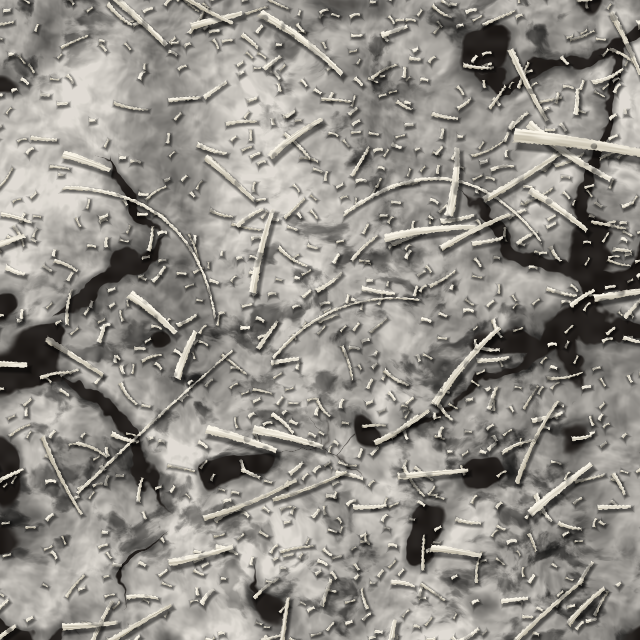
Reproduce this texture procedurally as a Shadertoy shader.

```glsl
// Dry cracked grey soil littered with pale chopped straw.

vec4 hash4(vec2 p) {
    vec4 h = fract(p.xyxy * vec4(.1031, .1030, .0973, .1099));
    h += dot(h, h.wzxy + 33.33);
    return fract((h.xxyz + h.yzzw) * h.zywx);
}

float noise(vec2 p) {
    vec2 i = floor(p), f = fract(p);
    f = f * f * (3. - 2. * f);
    return mix(mix(hash4(i).x, hash4(i + vec2(1, 0)).x, f.x),
               mix(hash4(i + vec2(0, 1)).x, hash4(i + vec2(1, 1)).x, f.x), f.y);
}

float fbm(vec2 p) {
    float sum = 0., amp = .5;
    for (int i = 0; i < 5; i++) {
        sum += amp * noise(p);
        p = mat2(1.6, 1.2, -1.2, 1.6) * p + 17.;
        amp *= .5;
    }
    return sum / .97;
}

// Approximate distance to the nearest border between clods
float clodBorder(vec2 p, float cells) {
    p *= cells;
    float near = 9., second = 9.;
    for (int y = -1; y <= 1; y++)
    for (int x = -1; x <= 1; x++) {
        vec2 cell = floor(p) + vec2(x, y);
        float d = length(cell + hash4(cell + 91.).xy - p);
        second = min(second, max(near, d));
        near = min(near, d);
    }
    return .5 * (second - near) / cells;
}

// Signed distance to a bent, tapered stalk lying along x
float stalk(vec2 q, float len, float width, float bend) {
    float slope = 2. * bend * q.x / len;
    float across = abs(q.y - bend * q.x * q.x / len) / sqrt(1. + slope * slope);
    return max(abs(q.x) - len, across - width * (1. - .3 * q.x / len));
}

// Scatters one possible straw per cell; size is half length and half width
void scatterStraw(inout vec3 color, vec2 p, float cells, float seed, vec2 size, float curl, float chance) {
    for (int y = -1; y <= 1; y++)
    for (int x = -1; x <= 1; x++) {
        vec2 cell = floor(p * cells) + vec2(x, y);
        vec4 a = hash4(cell + seed), b = hash4(cell + seed + 157.);
        vec2 centre = (cell + a.yz) / cells;
        float density = mix(.5, 1.4, noise(centre * 4. + 8.));
        if (a.x > chance * density) continue;

        float angle = .3 + (b.x + b.y - 1.) * 1.7;
        float len = size.x * mix(.5, 1.1, a.w);
        float width = size.y * mix(.6, 1.2, b.w);
        float bend = (b.z - .5) * curl;
        mat2 turn = mat2(cos(angle), -sin(angle), sin(angle), cos(angle));
        vec2 q = turn * (p - centre);
        vec2 shade = turn * (p - centre - width * vec2(.8, -1.3));

        float shadow = 1. - smoothstep(-.001, .005, stalk(shade, len, width, bend));
        color *= 1. - .5 * shadow;

        float ragged = .004 * (noise(q * 350. + seed) - .5);
        float body = 1. - smoothstep(-.001, .001, stalk(q, len, width, bend) + ragged * .5);
        float side = (q.y - bend * q.x * q.x / len) / width;
        float fibre = noise(vec2(q.x * 35., side * 3.) + cell * 7.);
        float lit = .5 + .28 * side + .55 * (fibre - .4) + .4 * (b.w - .3);
        vec3 straw = mix(vec3(.66, .63, .55), vec3(.98, .96, .91), clamp(lit, 0., 1.));
        float dirt = smoothstep(.68, .85, noise(p * 70. + seed));
        color = mix(color, straw, body * (1. - .5 * dirt));
    }
}

vec3 soil(vec2 p) {
    vec2 warp = vec2(fbm(p * 9.), fbm(p * 9. + 40.)) - .5;
    vec2 q = p + .06 * warp;

    // Lumpy relief lit from the upper left
    float relief = fbm(q * 15.) - fbm((q + vec2(-.004, .006)) * 15.);
    float tone = .68 + .6 * (fbm(q * 7. + 3.) - .5) + .85 * relief;
    tone += .16 * (noise(q * 75.) - .5);

    // Dark crumbs gathered in rough areas
    float rough = smoothstep(.3, .7, noise(p * 4. + 21.));
    tone -= .32 * rough * smoothstep(.53, .72, fbm(q * vec2(24., 32.) + 60.));

    // Jagged cracks that open and close along clod borders
    float border = clodBorder(p + .14 * warp, 3.3);
    float gap = min(.04 * (noise(p * 6. + 5.) - .53), .011);
    float halo = 1. - smoothstep(gap, gap + .022, border);
    tone *= 1. - .4 * halo * smoothstep(-.004, .007, gap);
    float hollow = 1. - smoothstep(gap - .002, gap + .002, border);

    // Small pits with shaded rims
    float pit = noise(q * vec2(12., 15.) + 33.) - .12 * (1. - rough);
    tone *= 1. - .35 * smoothstep(.68, .84, pit);
    hollow = max(hollow, smoothstep(.82, .86, pit));

    vec3 ground = clamp(tone, .12, .86) * vec3(1.02, 1., .965);
    vec3 depth = vec3(.10, .085, .075) + .07 * noise(p * 60.);
    return mix(ground, depth, hollow);
}

void mainImage(out vec4 fragColor, in vec2 fragCoord) {
    vec2 p = fragCoord / iResolution.y;
    vec3 color = soil(p);

    // Flecks, chips, curled fibres, cut straws and a few thick stalks
    scatterStraw(color, p, 44., 11., vec2(.008, .0022), .4, .34);
    scatterStraw(color, p, 17., 230., vec2(.026, .0026), .3, .46);
    scatterStraw(color, p, 3.2, 320., vec2(.19, .0019), 1.1, .6);
    scatterStraw(color, p, 7., 450., vec2(.075, .0046), .15, .58);
    scatterStraw(color, p, 2.6, 540., vec2(.2, .0095), .06, .3);

    fragColor = vec4(clamp(color, 0., 1.), 1.);
}
```
